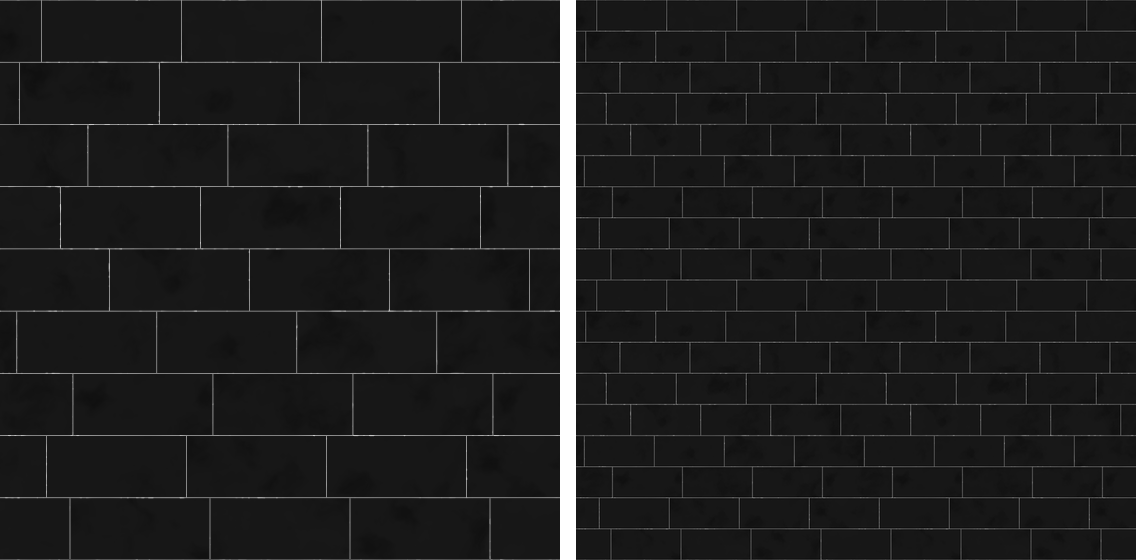
Left: one tile. Right: repeated 2 by 2.
Give the GLSL for this texture, as a Shadertoy shader.

```glsl
const vec2 TILES = vec2(4.0, 9.0);            // repeats across and down
const float ROW_SHIFT[9] = float[9](0.5, 0.333, 0.521, 0.12, 0.781, 0.432, 0.628, 0.138, 0.297);
const float JOINT_WIDTH = 0.00125;
const float CHIP_WIDTH = 0.0009;              // extra joint width where edges are worn
const float CHIP_FREQ = 180.0;                // whole number, so that it wraps
const float STAIN_FREQ = 15.0;
const float STAIN_DEPTH = 0.026;
const float RIPPLE_DEPTH = 0.008;
const float TONE_SPREAD = 0.004;
const vec3 TILE_COLOR = vec3(0.091);
const vec3 JOINT_COLOR = vec3(0.78);

float hash(vec2 p) {
    vec3 q = fract(p.xyx * vec3(0.1031, 0.103, 0.0973));
    q += dot(q, q.yzx + 33.33);
    return fract((q.x + q.y) * q.z);
}

// Value noise that wraps after a whole number of cells
float noise(vec2 p, float period) {
    vec2 i = floor(p), f = fract(p);
    f = f * f * (3.0 - 2.0 * f);
    vec2 a = mod(i, period), b = mod(i + 1.0, period);
    return mix(mix(hash(a), hash(vec2(b.x, a.y)), f.x),
               mix(hash(vec2(a.x, b.y)), hash(b), f.x), f.y);
}

float fbm(vec2 p) {
    float sum = 0.0, amp = 0.5, period = 256.0;
    for (int i = 0; i < 4; i++) {
        sum += amp * noise(p, period);
        p *= 2.0;
        period *= 2.0;
        amp *= 0.5;
    }
    return sum;
}

// Share of a pixel covered by a line at the given distance
float lineCoverage(float dist, float width, float pixel) {
    float hi = min(dist + 0.5 * pixel, 0.5 * width);
    float lo = max(dist - 0.5 * pixel, -0.5 * width);
    return clamp((hi - lo) / pixel, 0.0, 1.0);
}

// Glazed surface with soft dark stains and faint ripples around them
vec3 tileSurface(vec2 pos, vec2 id) {
    float seed = hash(id + 7.0);
    vec2 p = pos * STAIN_FREQ + 90.0 * vec2(seed, hash(id + 31.0));
    float warp = fbm(p * 1.7 + 11.0);
    float stain = smoothstep(0.48, 0.83, fbm(p + 0.7 * warp));
    float ripple = sin(45.0 * fbm(p * 1.3 + warp)) * noise(p * 5.0, 1024.0);
    float tone = TONE_SPREAD * (seed - 0.5) + 0.006 * (warp - 0.47);
    return TILE_COLOR + tone - STAIN_DEPTH * stain
         + RIPPLE_DEPTH * ripple * stain * (1.0 - 0.5 * stain);
}

void mainImage(out vec4 fragColor, in vec2 fragCoord) {
    vec2 uv = fragCoord / iResolution.xy;
    vec2 pixel = 1.0 / iResolution.xy;

    // Running layout, each row with its own shift
    int row = int(mod(floor(uv.y * TILES.y), TILES.y));
    vec2 cell = uv * TILES - vec2(ROW_SHIFT[row], 0.0);
    vec2 id = mod(floor(cell), TILES);
    vec3 color = tileSurface(fract(cell) / TILES, id);

    // Joints with small chips along the edges
    vec2 dist = abs(cell - round(cell)) / TILES;
    float wear = noise(uv * CHIP_FREQ, CHIP_FREQ);
    float patches = noise(uv * 24.0 + 0.5, 24.0);
    float chip = smoothstep(0.62, 0.95, wear) * smoothstep(0.3, 0.8, patches);
    float width = JOINT_WIDTH * mix(0.85, 1.1, patches) + CHIP_WIDTH * chip;
    float joint = max(lineCoverage(dist.x, width, pixel.x),
                      lineCoverage(dist.y, width, pixel.y));

    fragColor = vec4(mix(color, JOINT_COLOR, joint), 1.0);
}
```
